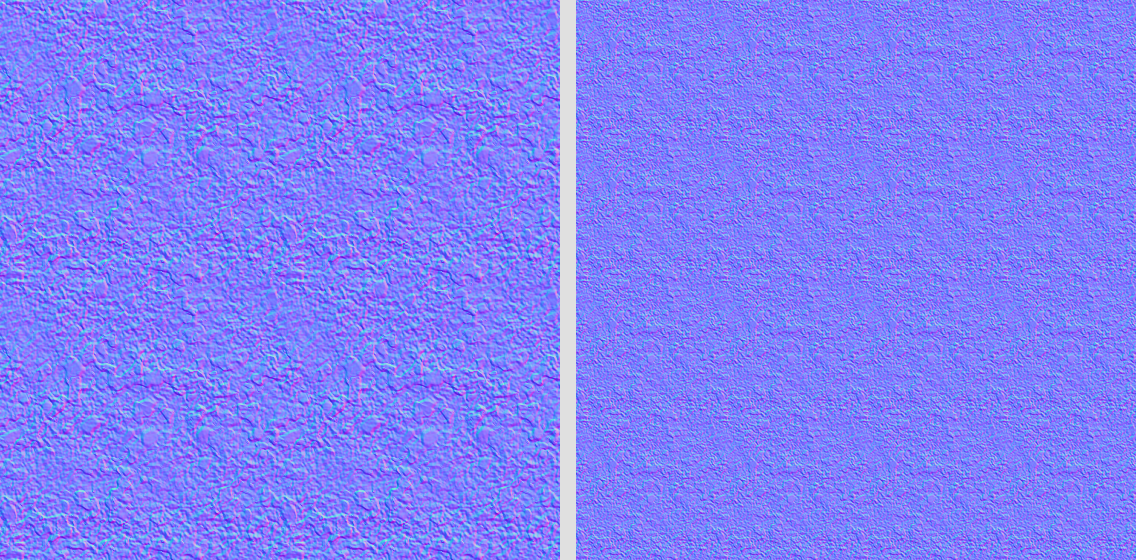
Left: one tile. Right: repeated 2 by 2.
A three.js fragment shader for this texture map:

```glsl
#define REPEATS 2.0       // whole tiles across the canvas
#define STEP 0.0017       // sampling distance for slopes, in tiles
#define RELIEF 1.0        // overall steepness
#define GRAIN 0.29        // fine sandy roughness
#define LUMPS 0.15        // middle-sized bumps
#define FLAKES 0.055      // raised ragged plates
#define SWELL 0.05        // broad undulation
#define STONE_RISE 0.19   // stone height relative to its narrow radius
#define STONE_TILT 0.17   // lean of the stone tops
#define BLUE_LIFT 0.35    // how far blue is drawn towards full
#define TAU 6.2831853

varying vec2 vUv;

vec2 hash2(vec2 p) {
  vec3 q = fract(vec3(p.xyx) * vec3(0.1031, 0.1030, 0.0973));
  q += dot(q, q.yzx + 33.33);
  return fract((q.xx + q.yz) * q.zy);
}

vec2 gradient(vec2 cell, float period, float seed) {
  float a = TAU * hash2(mod(cell, period) + seed).x;
  return vec2(cos(a), sin(a));
}

// Gradient noise that wraps after one tile
float noise(vec2 p, float period, float seed) {
  p *= period;
  vec2 i = floor(p), f = p - i;
  vec2 u = f * f * f * (f * (f * 6.0 - 15.0) + 10.0);
  vec2 e = vec2(0.0, 1.0);
  float a = dot(gradient(i, period, seed), f);
  float b = dot(gradient(i + e.yx, period, seed), f - e.yx);
  float c = dot(gradient(i + e.xy, period, seed), f - e.xy);
  float d = dot(gradient(i + e.yy, period, seed), f - e.yy);
  return mix(mix(a, b, u.x), mix(c, d, u.x), u.y);
}

// Scattered, turned and tilted stones: x = height, y = coverage
vec2 stones(vec2 p, float period, float share, float seed) {
  p *= period;
  vec2 base = floor(p);
  vec2 result = vec2(0.0);
  for (int y = -1; y <= 1; y++) {
    for (int x = -1; x <= 1; x++) {
      vec2 cell = base + vec2(float(x), float(y));
      vec2 id = mod(cell, period) + seed;
      vec2 place = hash2(id), form = hash2(id + 71.0), pick = hash2(id + 143.0);
      vec2 d = p - cell - 0.2 - 0.6 * place;
      float turn = TAU * pick.y;
      vec2 axis = vec2(cos(turn), sin(turn));
      vec2 local = vec2(dot(d, axis), dot(d, vec2(-axis.y, axis.x)));
      float radius = mix(0.2, 0.48, form.x);
      float narrow = radius * mix(0.42, 1.0, form.y);
      vec2 s = abs(local / vec2(radius, narrow));
      float edge = mix(length(s), max(s.x, s.y), 0.35);
      float top = (1.0 - smoothstep(0.5, 1.0, edge)) * step(pick.x, share);
      float lean = STONE_TILT * dot(d, hash2(id + 211.0) * 2.0 - 1.0);
      result = max(result, top * vec2(STONE_RISE * narrow + lean, 1.0));
    }
  }
  return vec2(result.x / period, result.y);
}

float height(vec2 p) {
  // Bend the domain so that outlines become ragged
  vec2 bend = 0.016 * vec2(noise(p, 7.0, 11.0), noise(p, 7.0, 23.0));
  bend += 0.012 * vec2(noise(p, 26.0, 37.0), noise(p, 26.0, 41.0));
  vec2 q = p + bend;

  // Stones gather in patches, with plain sand between
  float patchy = smoothstep(-0.22, 0.12, noise(p, 4.0, 29.0));
  vec2 large = stones(q, 10.0, 0.34, 5.0);
  vec2 small = stones(q, 23.0, 0.42, 307.0) * mix(0.25, 1.15, patchy);
  vec2 pebbles = stones(q, 43.0, 0.36, 509.0) * mix(0.4, 1.2, patchy);
  float bare = 1.0 - 0.8 * large.y;

  float broken = noise(q, 13.0, 53.0) + 0.5 * noise(p, 31.0, 59.0);
  float plate = smoothstep(0.0, 0.2, broken) * mix(0.4, 1.3, patchy);
  float rough = mix(0.75, 1.2, smoothstep(-0.25, 0.25, noise(p, 5.0, 79.0)));
  rough *= 1.0 - 0.65 * max(large.y, 0.6 * small.y);

  float h = large.x + bare * (small.x + 0.9 * pebbles.x);
  h += bare * FLAKES * plate / 13.0;
  h += SWELL * noise(p, 7.0, 83.0) / 7.0;
  h += rough * LUMPS * noise(q, 37.0, 97.0) / 37.0;
  h += rough * GRAIN * noise(q, 63.0, 101.0) / 63.0;
  h += rough * 0.8 * GRAIN * noise(p, 97.0, 113.0) / 97.0;
  return h;
}

void main() {
  vec2 p = fract(vUv * REPEATS);
  vec2 e = vec2(STEP, 0.0);
  vec2 slope = vec2(height(p + e.xy) - height(p - e.xy),
                    height(p + e.yx) - height(p - e.yx)) / (2.0 * STEP);
  vec3 normal = normalize(vec3(-RELIEF * slope, 1.0));
  normal.z = mix(normal.z, 1.0, BLUE_LIFT);
  gl_FragColor = vec4(0.5 + 0.5 * normal, 1.0);
}
```
